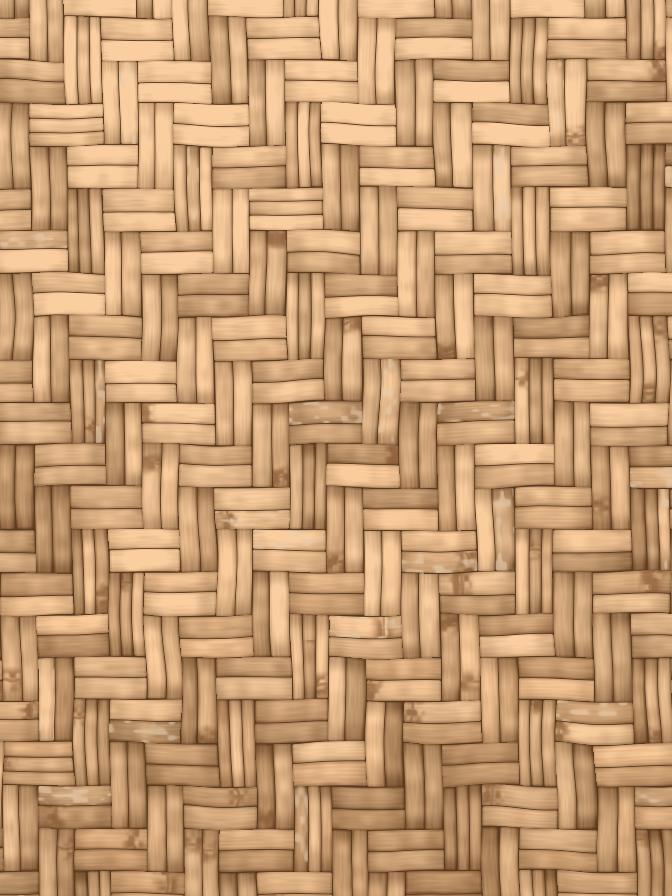
Write a WebGL 2 fragment shader that draws this texture.

```glsl
#version 300 es
precision highp float;
// Woven cane mat: a 2/2 twill of split strands, stepping down to the right.
// Each cell finds the float that lies on top, splits it into two or three slats,
// then shades every slat as a rounded bar with grain, brown nodes and pale wear.
uniform vec2 u_resolution;
out vec4 outColor;

const vec2 CELLS = vec2(18.06, 21.0);      // columns and rows over the canvas
const vec2 ANCHOR = vec2(0.476, 0.353);    // a crossing, measured from the top left
const vec2 CELL_SIZE = vec2(1.0, 1.14);    // cell shape in column widths
const float LEAN = 0.017;                  // sideways drift from top to bottom
const float SPREAD = 0.0028;               // columns widen towards the right
const float WARP = 0.11;                   // unevenness of the weaving
const float GAP = 0.011;                   // half the gap between slats
const float CORNER = 0.06;
const float BEND = 0.012;
const float SLAT_VARIATION = 0.42;
const float NODE_CHANCE = 0.11;
const float WEAR_CHANCE = 0.05;
const vec3 GAP_COLOR = vec3(0.35, 0.225, 0.12);
const vec3 SHADE_COLOR = vec3(0.43, 0.29, 0.16);
const vec3 LIGHT_COLOR = vec3(0.95, 0.78, 0.60);
const vec3 NODE_COLOR = vec3(0.50, 0.32, 0.18);
const vec3 WEAR_COLOR = vec3(0.90, 0.80, 0.68);

float hash(vec2 p) {
    return fract(sin(dot(p, vec2(127.1, 311.7))) * 43758.5453);
}

float noise(vec2 p) {
    vec2 i = floor(p), f = fract(p);
    f = f * f * (3.0 - 2.0 * f);
    return mix(mix(hash(i), hash(i + vec2(1, 0)), f.x),
               mix(hash(i + vec2(0, 1)), hash(i + vec2(1, 1)), f.x), f.y);
}

float roundedBox(vec2 p, vec2 halfSize, float r) {
    vec2 q = abs(p) - halfSize + r;
    return length(max(q, 0.0)) + min(max(q.x, q.y), 0.0) - r;
}

void main() {
    vec2 st = gl_FragCoord.xy / u_resolution;
    st.y = 1.0 - st.y;
    float pixel = CELLS.x / u_resolution.x;

    // Weave coordinates, slightly irregular
    vec2 uv = (st - ANCHOR - vec2(LEAN * st.y, 0.0)) * CELLS;
    uv.x -= SPREAD * uv.x * uv.x;
    uv += WARP * (vec2(noise(uv * 0.7 + 31.0), noise(uv * 0.7 + 77.0)) - 0.5);
    vec2 cell = floor(uv), f = fract(uv);

    // Which float is on top, and where we are on it
    float phase = mod(cell.x - cell.y + 3.0, 4.0);
    bool across = phase < 2.0;
    vec2 id = across ? cell - vec2(phase, 0.0) : cell - vec2(0.0, 3.0 - phase);
    float along = across ? phase + f.x : 3.0 - phase + f.y;
    float side = across ? f.y : f.x;
    vec2 size = across ? CELL_SIZE : CELL_SIZE.yx;
    float floatSeed = hash(id + (across ? 5.3 : 91.7));

    // Split the float into slats
    bool threeColumn = mod(cell.x + 1.0, 6.0) < 0.5 || mod(cell.x + 1.0, 9.0) < 0.5;
    bool three = across ? floatSeed > 0.97 : threeColumn || floatSeed > 0.95;
    float count = three ? 3.0 : 2.0;
    side += BEND * sin(along * 1.8 + floatSeed * 40.0);
    side += (hash(id + 17.0) - 0.5) * 0.4 * side * (1.0 - side);
    float slat = clamp(floor(side * count), 0.0, count - 1.0);
    float t = side * count - slat - 0.5;
    vec2 seed = id * 3.0 + vec2(slat, across ? 40.0 : 140.0);
    float h = hash(seed), h2 = hash(seed + 9.1), h3 = hash(seed + 23.7);

    // Slat outline
    vec2 local = vec2((along - 1.0) * size.x, t * size.y / count);
    vec2 halfSize = vec2(size.x + 0.02 - 0.04 * h2, 0.5 * size.y / count - GAP);
    float d = roundedBox(local, halfSize, CORNER);
    float cover = 1.0 - smoothstep(-0.6 * pixel, 0.6 * pixel, d);

    // Round profile, ends dipping under, soft contact shadow
    float endDist = halfSize.x - abs(local.x);
    float tone = 0.88 + (h - 0.5) * SLAT_VARIATION;
    tone -= (across ? 0.40 : 0.75) * t * t + 0.18 * t;
    tone -= (across ? 0.16 : 0.30) * (1.0 - smoothstep(0.0, 0.6, endDist));
    tone -= 0.20 * (1.0 - smoothstep(0.0, 0.08, -d));

    // Fibres, blotches and broad fading of the light
    vec2 grainPos = vec2(local.x * 2.0, local.y * 22.0) + seed * 7.0;
    float fibre = noise(grainPos), blotch = noise(local * 3.0 + seed * 5.0);
    tone += 0.13 * (fibre - 0.5) + 0.22 * (blotch - 0.5);
    tone += 0.20 * (noise(uv * 0.35 + 13.0) - 0.5);
    tone += 0.14 - 0.24 * st.y - 0.12 * smoothstep(0.55, 1.0, st.x);
    tone -= 0.08 * smoothstep(0.25, 0.0, st.x);
    vec3 color = mix(SHADE_COLOR, LIGHT_COLOR, clamp(tone, -0.1, 1.06));
    color *= mix(vec3(1.0), vec3(1.0, 0.97, 0.94), st.y * h3);

    // Brown nodes near one end of some slats
    float nodeAt = (h3 < 0.5 ? -1.0 : 1.0) * (0.45 + 0.5 * h2) * size.x;
    float nodeDist = abs(local.x - nodeAt + 0.12 * (blotch - 0.5));
    float node = step(hash(seed + 51.0), NODE_CHANCE * (0.6 + 0.8 * st.y));
    float ring = 1.0 - smoothstep(0.015, 0.07, nodeDist);
    float stain = (1.0 - smoothstep(0.10, 0.40, nodeDist))
                * smoothstep(0.1, 0.8, noise(local * 7.0 + seed));
    color = mix(color, NODE_COLOR, node * max(0.5 * ring, 0.65 * stain));

    // Pale scuffs where the skin is worn
    float wear = step(hash(seed + 63.0), WEAR_CHANCE)
               * smoothstep(0.50, 0.85, noise(local * vec2(4.0, 8.0) + seed * 2.0));
    color = mix(color, WEAR_COLOR, 0.6 * wear);

    outColor = vec4(mix(GAP_COLOR, color, cover), 1.0);
}
```
